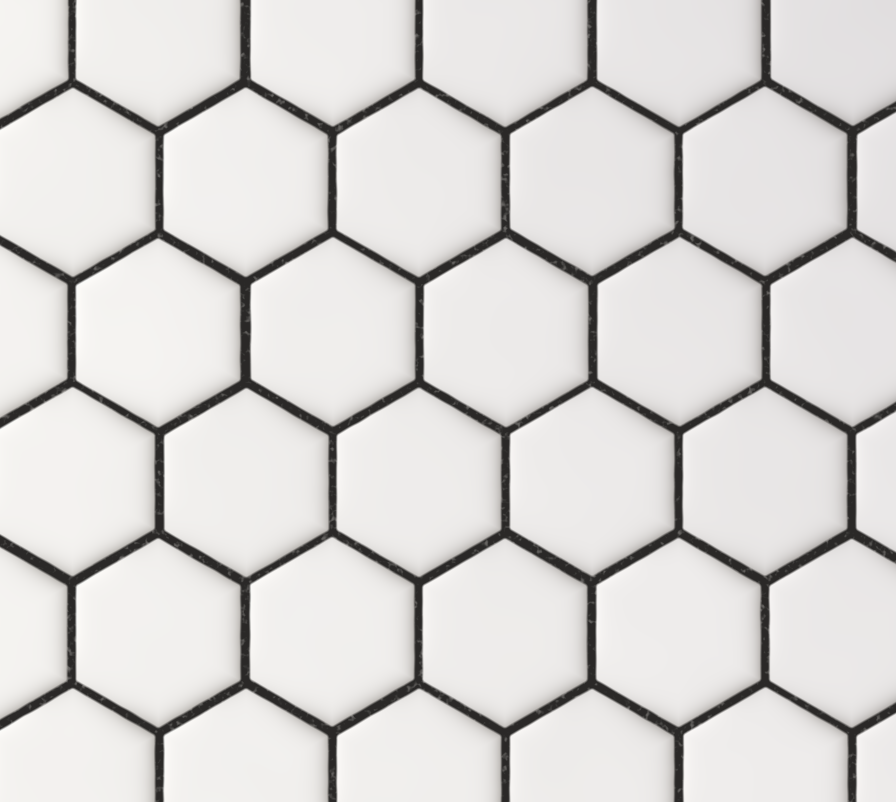
A Shadertoy shader for this pattern:

```glsl
#define TILES_ACROSS 5.168
#define LATTICE_ORIGIN vec2(1.417, 3.576)
#define GROUT_WIDTH 0.050
#define CORNER_RADIUS 0.022
#define TILE_JITTER 0.005
#define TONE_VARIATION 0.014
#define BEVEL_WIDTH 0.042
#define SHADOW_STRENGTH 0.25
#define GROUT_DARK vec3(0.145, 0.140, 0.135)
#define GROUT_LIGHT vec3(0.46, 0.45, 0.44)
#define GLAZE vec3(0.960, 0.954, 0.944)
#define GLAZE_FALLOFF vec3(0.072, 0.076, 0.062)

vec2 hash22(vec2 p) {
    vec3 h = fract(p.xyx * vec3(0.1031, 0.1030, 0.0973));
    h += dot(h, h.yzx + 33.33);
    return fract((h.xx + h.yz) * h.zy);
}

float cornerSlope(vec2 cell, vec2 corner, vec2 f) {
    return dot(hash22(cell + corner) * 2.0 - 1.0, f - corner);
}

// Gradient noise, roughly -0.7 to 0.7
float gradientNoise(vec2 p) {
    vec2 cell = floor(p), f = fract(p);
    vec2 u = f * f * f * (f * (f * 6.0 - 15.0) + 10.0);
    float low = mix(cornerSlope(cell, vec2(0, 0), f), cornerSlope(cell, vec2(1, 0), f), u.x);
    float high = mix(cornerSlope(cell, vec2(0, 1), f), cornerSlope(cell, vec2(1, 1), f), u.x);
    return mix(low, high, u.y);
}

// Offset from the nearest centre of a hexagonal lattice with unit pitch
vec2 hexOffset(vec2 p) {
    vec2 span = vec2(1.0, sqrt(3.0));
    vec2 a = mod(p + 0.5 * span, span) - 0.5 * span;
    vec2 b = mod(p, span) - 0.5 * span;
    return dot(a, a) < dot(b, b) ? a : b;
}

// Signed distance to a hexagon with upright left and right sides
float hexDistance(vec2 p, float apothem) {
    const vec3 k = vec3(-0.8660254, 0.5, 0.5773503);
    p = abs(p.yx);
    p -= 2.0 * min(dot(k.xy, p), 0.0) * k.xy;
    p -= vec2(clamp(p.x, -k.z * apothem, k.z * apothem), apothem);
    return length(p) * sign(p.y);
}

vec3 groutColor(vec2 p) {
    float grain = gradientNoise(p * 27.0) + 0.6 * gradientNoise(p * 55.0 + 9.0);
    float patches = gradientNoise(p * 2.3 + 4.0);
    float light = smoothstep(0.05, 0.75, grain + 0.25 * patches);
    return mix(GROUT_DARK, GROUT_LIGHT, 0.75 * light + 0.06);
}

vec3 tileColor(vec2 p, vec2 local, vec2 uv, float depth, float tone) {
    vec3 color = GLAZE - GLAZE_FALLOFF * uv.x * mix(0.5, 1.0, uv.y);
    color += TONE_VARIATION * (tone - 0.5) + 0.006 * gradientNoise(p * 2.5);

    // Rounded rim: bright towards the light on the left, shaded opposite
    float facing = dot(local / max(length(local), 0.001), vec2(-0.94, 0.34));
    float rim = exp(-depth / BEVEL_WIDTH);
    float shade = mix(0.22, 1.0, smoothstep(0.5, -0.7, facing));
    color *= 1.0 - SHADOW_STRENGTH * rim * shade * vec3(0.96, 1.0, 1.05);
    color += 0.10 * rim * smoothstep(0.4, 1.0, facing);
    return min(color, vec3(0.985));
}

void mainImage(out vec4 fragColor, in vec2 fragCoord) {
    vec2 uv = fragCoord / iResolution.xy;
    float pixel = TILES_ACROSS / iResolution.x;
    vec2 p = fragCoord * pixel - LATTICE_ORIGIN;

    // Each tile sits slightly off its lattice point
    vec2 local = hexOffset(p);
    vec2 id = round((p - local) * vec2(2.0, 2.0 / sqrt(3.0)));
    vec2 variation = hash22(id + 50.0);
    local -= TILE_JITTER * (2.0 * variation - 1.0);

    float apothem = 0.5 - 0.5 * GROUT_WIDTH - CORNER_RADIUS;
    float dist = hexDistance(local, apothem) - CORNER_RADIUS;
    dist += 0.004 * gradientNoise(p * 9.0);

    float softness = max(pixel, 0.009);
    float grout = smoothstep(-softness, softness, dist);
    float tone = hash22(id + 90.0).x;
    vec3 tile = tileColor(p, local, uv, max(-dist, 0.0), tone);
    fragColor = vec4(mix(tile, groutColor(p), grout), 1.0);
}
```
